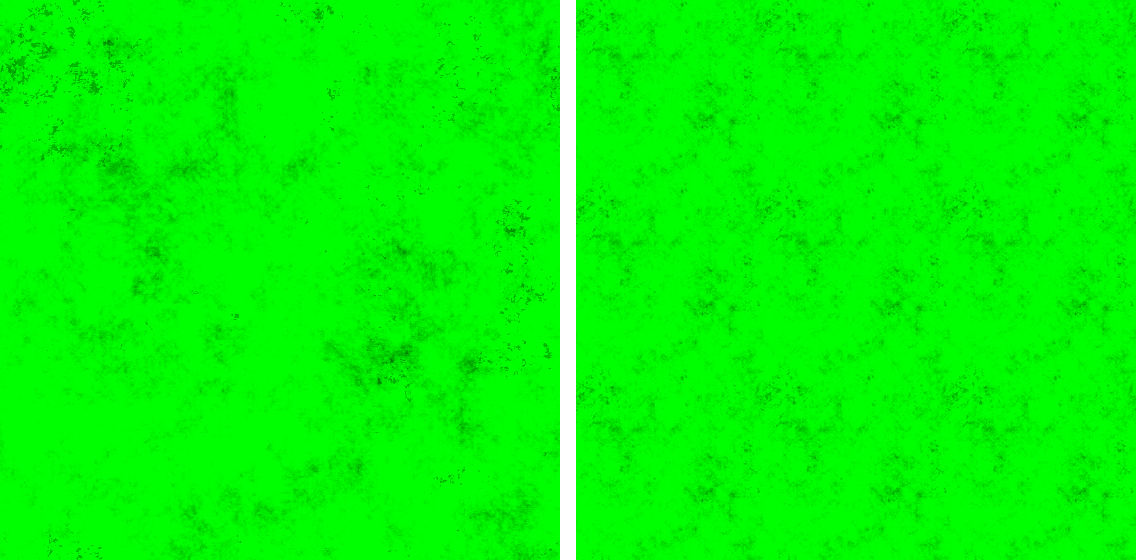
Left: one tile. Right: repeated 3 by 3.
Reproduce this texture procedurally as a three.js fragment shader.

```glsl
// Weathered bright green surface with cloudy grainy stains and clustered dark specks.
// Wrapping value noise is summed into rough fractal fields of unit variance, which
// are shaped into soft stains and crisp specks; every lattice repeats over the tile.

varying vec2 vUv;

const vec3 BASE_GREEN = vec3(0.0, 1.0, 0.0);
const float FINEST_CELLS = 460.0;
const float NOISE_DEVIATION = 0.43;

float hash(vec2 cell, float seed) {
  return fract(sin(dot(cell, vec2(127.1, 311.7)) + seed * 17.3) * 43758.5453);
}

// Value noise from -1 to 1 that wraps after a whole number of cells
float wrapNoise(vec2 uv, float cells, float seed) {
  vec2 p = uv * cells;
  vec2 corner = floor(p);
  vec2 f = fract(p);
  vec2 blend = f * f * (3.0 - 2.0 * f);
  vec2 lo = mod(corner, cells);
  vec2 hi = mod(corner + 1.0, cells);
  float bottom = mix(hash(lo, seed), hash(vec2(hi.x, lo.y), seed), blend.x);
  float top = mix(hash(vec2(lo.x, hi.y), seed), hash(hi, seed), blend.x);
  return 2.0 * mix(bottom, top, blend.y) - 1.0;
}

// Octaves from the given cell count to the finest, scaled to unit variance
float roughNoise(vec2 uv, float cells, float gain, float seed) {
  float sum = 0.0;
  float power = 0.0;
  float weight = 1.0;
  for (int octave = 0; octave < 7; octave++) {
    if (cells > FINEST_CELLS) break;
    vec2 shift = vec2(hash(vec2(cells, 1.0), seed), hash(vec2(cells, 2.0), seed));
    sum += weight * wrapNoise(uv + shift, cells, seed + cells);
    power += weight * weight;
    weight *= gain;
    cells *= 2.0;
  }
  return sum / (NOISE_DEVIATION * sqrt(power));
}

// Bends the lattice so that patches get ragged outlines
vec2 warp(vec2 uv, float cells, float amount) {
  return uv + amount * vec2(wrapNoise(uv, cells, 3.0), wrapNoise(uv, cells, 8.0));
}

// Faint over most of the area, growing steeply in the patches
float stainShade(vec2 uv) {
  float field = roughNoise(uv, 7.0, 0.96, 11.0);
  float depth = max(field + 0.75, 0.0);
  return 0.022 * depth * depth;
}

// Small crisp flecks that gather where the cluster field is high
float speckShade(vec2 uv) {
  float cluster = roughNoise(uv, 8.0, 0.75, 29.0);
  float fleck = roughNoise(uv, 110.0, 1.0, 41.0);
  return 0.27 * smoothstep(1.85, 2.4, 0.74 * cluster + 0.67 * fleck);
}

void main() {
  vec2 uv = warp(warp(vUv, 7.0, 0.012), 23.0, 0.003);
  float shade = stainShade(uv) + speckShade(uv);
  gl_FragColor = vec4(BASE_GREEN * (1.0 - min(shade, 0.5)), 1.0);
}
```
